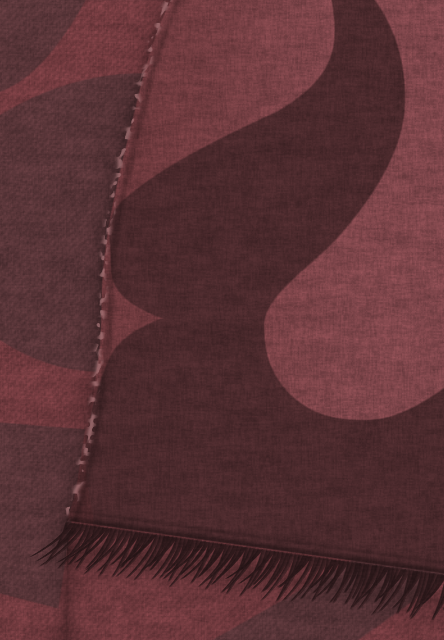
Reproduce this texture procedurally as a Shadertoy shader.

```glsl
// Two layers of wine-red woven cloth with large curved two-tone shapes.
// Cubic arcs bound the shapes, stretched noise makes the weave, and a loop
// of bent tapered strands hangs from the hem. Space: height 7.68, y downward.

const float HEIGHT = 7.68;

float hash(vec2 p) {
    vec3 q = fract(vec3(p.xyx) * 0.1031);
    q += dot(q, q.yzx + 33.33);
    return fract((q.x + q.y) * q.z);
}

float noise(vec2 p) {
    vec2 i = floor(p), f = fract(p);
    f = f * f * (3.0 - 2.0 * f);
    return mix(mix(hash(i), hash(i + vec2(1, 0)), f.x),
               mix(hash(i + vec2(0, 1)), hash(i + vec2(1, 1)), f.x), f.y);
}

// Cubic arc between two knots, each (position, value, slope)
float arc(float s, vec3 a, vec3 b) {
    float span = b.x - a.x, t = clamp((s - a.x) / span, 0.0, 1.0), u = 1.0 - t;
    return a.y * u * u * (1.0 + 2.0 * t) + b.y * t * t * (3.0 - 2.0 * t)
         + span * t * u * (a.z * u - b.z * t);
}

// Coverage of the region where d is negative
float inside(float d) {
    float w = max(fwidth(d), 0.008);
    return 1.0 - smoothstep(-w, w, d);
}

float selvedge(float y) {
    if (y < 1.6) return arc(y, vec3(0, 2.05, -0.5), vec3(1.6, 1.55, -0.25));
    if (y < 3.2) return arc(y, vec3(1.6, 1.55, -0.25), vec3(3.2, 1.24, -0.1));
    if (y < 4.3) return arc(y, vec3(3.2, 1.24, -0.1), vec3(4.3, 1.18, -0.15));
    return arc(y, vec3(4.3, 1.18, -0.15), vec3(6.25, 0.8, -0.35));
}

float hemLine(float x) { return 6.25 + (x - 0.8) * 0.14; }

float figureLeft(float y) {
    if (y < 1.35) return arc(y, vec3(0, 3.98, 0.15), vec3(1.35, 3.3, -1.8));
    if (y < 2.4) return arc(y, vec3(1.35, 3.3, -2.2), vec3(2.4, 1.48, -1.1));
    if (y < 3.1) return arc(y, vec3(2.4, 1.48, -1.1), vec3(3.1, 1.33, 0));
    if (y < 3.82) return arc(y, vec3(3.1, 1.33, 0), vec3(3.82, 1.94, 2.6));
    if (y < 4.4) return arc(y, vec3(3.82, 1.94, -2.6), vec3(4.4, 1.27, -0.4));
    if (y < 5.4) return arc(y, vec3(4.4, 1.27, -0.4), vec3(5.4, 1.03, -0.05));
    return arc(y, vec3(5.4, 1.03, -0.05), vec3(6.2, 1.12, 0.2));
}

float figureRight(float y) {
    if (y < 1.2) return arc(y, vec3(0, 4.5, 0.7), vec3(1.2, 4.86, 0));
    if (y < 2.8) return arc(y, vec3(1.2, 4.86, 0), vec3(2.8, 4.1, -0.85));
    if (y < 3.9) return arc(y, vec3(2.8, 4.1, -0.85), vec3(3.9, 3.17, 0));
    return arc(y, vec3(3.9, 3.17, 0), vec3(4.7, 3.45, 0.9));
}

float lobeBottom(float x) {
    if (x < 4.4) return arc(x, vec3(3.45, 4.7, 1.0), vec3(4.4, 5.04, 0));
    return arc(x, vec3(4.4, 5.04, 0), vec3(5.34, 4.65, -0.7));
}

float upperFigure(vec2 p) {
    float lobe = max(figureRight(p.y) - p.x, p.y - lobeBottom(p.x));
    return max(figureLeft(p.y) - p.x, -lobe);
}

float lowerFigures(vec2 p) {
    float corner = p.y - arc(p.x, vec3(0, 1.1, -0.35), vec3(1.03, 0, -1.8));
    float blob = max(arc(p.x, vec3(0, 1.38, -0.6), vec3(1.7, 0.88, 0)) - p.y,
                     p.y - arc(p.x, vec3(0, 4.08, 0.65), vec3(1.2, 4.46, 0)));
    float block = max(max(5.07 + 0.08 * p.x - p.y, p.y - 7.12 - 0.26 * p.x),
                      p.x - 0.85 + 0.15 * (p.y - 6.3));
    float rise = HEIGHT - p.y;
    float band = max(rise - 0.57 * (p.x - 2.55), p.x - 4.3 - 1.4 * rise);
    return min(min(corner, blob), min(block, band));
}

// Brightness variation of threads, streaks and soft mottling
float weave(vec2 p) {
    float threads = noise(p * vec2(14, 55)) + noise(p * vec2(60, 11)) - 1.0;
    float streaks = noise(p * vec2(2.5, 16)) + noise(p * vec2(5, 7)) - 1.0;
    return 1.0 + 0.13 * threads + 0.09 * streaks + 0.12 * (noise(p * 65.0) - 0.5);
}

// x: coverage, y: sheen of the strands hanging below the hem
vec2 fringe(vec2 p) {
    vec2 result = vec2(0);
    for (int i = 0; i < 100; i++) {
        float k = float(i), r = hash(vec2(k, 3)), x = 0.82 + 0.049 * k;
        float s = (p.y - hemLine(x) - 0.02) / mix(0.36, 0.58, r);
        float lean = mix(0.45, 0.24, k / 99.0) * mix(0.55, 1.3, hash(vec2(k, 8)));
        float side = p.x - x + lean * s * (0.55 + 0.45 * s);
        float width = 0.032 * (1.0 - 0.65 * s);
        float strand = (1.0 - smoothstep(width - 0.01, width + 0.012, abs(side)))
                     * smoothstep(-0.04, 0.02, s) * (1.0 - smoothstep(0.9, 1.0, s));
        float sheen = 0.25 + 0.75 * r * smoothstep(-width, width, side);
        result = mix(result, vec2(1, sheen), strand * 0.92);
    }
    return result;
}

void mainImage(out vec4 fragColor, in vec2 fragCoord) {
    vec2 p = fragCoord / iResolution.y * HEIGHT;
    p.y = HEIGHT - p.y;
    float grain = weave(p), edge = p.x - selvedge(p.y), drop = p.y - hemLine(p.x);

    // Lower cloth with diagonal twill and the shade cast by the upper one
    vec3 lower = mix(vec3(0.445, 0.228, 0.245), vec3(0.345, 0.207, 0.22), inside(lowerFigures(p)));
    lower *= grain * (1.0 + 0.035 * sin((p.x + p.y) * 75.0));
    lower *= 1.0 - 0.3 * exp(-abs(edge) * 9.0) - 0.25 * exp(-abs(drop - 0.35) * 5.0) * step(0.8, p.x);

    // Upper cloth, slightly darker toward the selvedge and the hem
    vec3 light = mix(vec3(0.43, 0.225, 0.24), vec3(0.5, 0.275, 0.295), smoothstep(1.5, 4.5, p.x));
    light *= 1.0 - 0.28 * smoothstep(4.2, 5.6, p.y) * (1.0 - smoothstep(1.0, 2.0, p.x));
    vec3 upper = mix(light, vec3(0.292, 0.162, 0.173), inside(upperFigure(p))) * grain;
    upper *= 1.0 - 0.2 * exp(-pow((edge - 0.1) * 22.0, 2.0));
    upper *= 1.0 - 0.35 * exp(-pow((drop + 0.02) * 22.0, 2.0)) - 0.15 * exp(-pow((drop + 0.13) * 40.0, 2.0));
    vec3 color = mix(lower, upper, inside(max(-edge, drop)));

    // Frayed pale loops along the selvedge
    float fray = edge + 0.07 * (noise(vec2(p.y * 9.0, 2)) - 0.5);
    float loops = smoothstep(0.45, 0.75, noise(vec2(fray * 24.0, p.y * 20.0)));
    loops *= exp(-pow(fray * 24.0, 2.0)) * (1.0 - smoothstep(6.1, 6.3, p.y));
    color = mix(color, vec3(0.66, 0.46, 0.47), 0.75 * loops);

    // Dark fringe
    vec2 strands = fringe(p);
    color = mix(color, mix(vec3(0.11, 0.06, 0.065), vec3(0.27, 0.15, 0.16), strands.y) * grain, strands.x);
    fragColor = vec4(color, 1);
}
```
